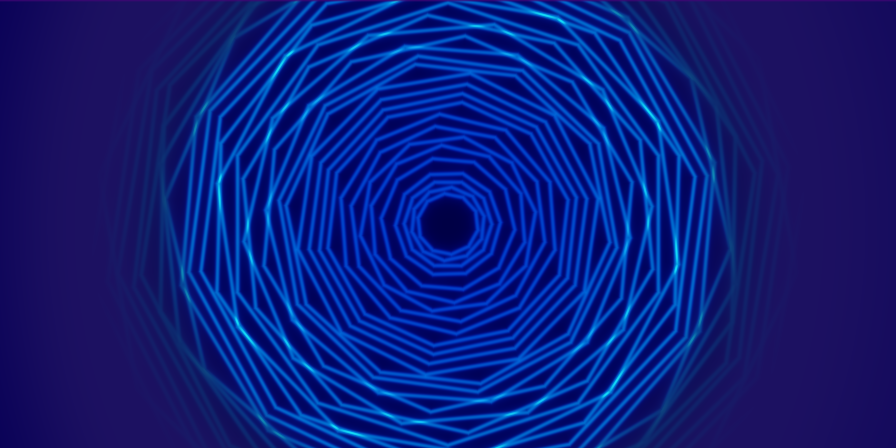
A Shadertoy shader for this background:

```glsl
// Glowing blue nested polygons, twisted around a dark round centre on indigo.

#define RINGS 34
#define SIDES 10.0
#define INNER_RADIUS 0.068
#define RING_STEP 0.0225
#define LINE_WIDTH 0.0046
#define GLOW_WIDTH 0.011
#define BRIGHT_EDGE 0.61

const float TAU = 6.2831853;

float hash(float n) {
    return fract(sin(n * 127.1) * 43758.5453);
}

// Signed distance to the nearest side of a regular polygon.
float polygon(float radius, float angle, float corner, float turn) {
    float sector = TAU / SIDES;
    float local = mod(angle + turn, sector) - 0.5 * sector;
    return radius * cos(local) - corner * cos(0.5 * sector);
}

// Total light of all the twisted outlines.
float outlines(vec2 p) {
    float radius = length(p);
    float angle = atan(p.y, p.x);
    float light = 0.0;
    for (int i = 0; i < RINGS; i++) {
        float k = float(i);
        float jitter = (hash(k + 3.0) - 0.5) * 0.014 * smoothstep(0.0, 4.0, k);
        float corner = INNER_RADIUS + RING_STEP * k * mix(0.6, 1.0, smoothstep(0.0, 6.0, k)) + jitter;
        float turn = hash(k + 17.0) * TAU / SIDES;
        float d = abs(polygon(radius, angle, corner, turn));
        float core = d / LINE_WIDTH;
        light += exp(-core * core) + 0.24 * exp(-d / GLOW_WIDTH);
    }
    return light;
}

// Indigo backdrop: navy in the middle, violet at the sides, blue corners.
vec3 backdrop(vec2 p, vec2 uv) {
    vec3 navy = vec3(0.0, 0.0, 0.27);
    vec3 violet = vec3(0.11, 0.065, 0.38);
    vec3 cornerBlue = vec3(0.03, 0.0, 0.34);
    vec3 col = mix(navy, violet, smoothstep(0.48, 0.78, length(p)));
    float corner = smoothstep(0.82, 1.15, length(p * vec2(1.0, 0.8)));
    float side = mix(1.0, 0.45, uv.x);
    return mix(col, cornerBlue, corner * side);
}

void mainImage(out vec4 fragColor, in vec2 fragCoord) {
    vec2 uv = fragCoord / iResolution.xy;
    vec2 p = (fragCoord - 0.5 * iResolution.xy) / iResolution.y;
    float radius = length(p);

    vec3 col = backdrop(p, uv);
    float light = outlines(p);

    // Lines shift from royal blue inside to cyan outside.
    vec3 innerBlue = vec3(0.0, 0.38, 0.92);
    vec3 outerCyan = vec3(0.0, 0.62, 0.92);
    vec3 lineColor = mix(innerBlue, outerCyan, smoothstep(0.15, 0.52, radius));
    float cover = 1.0 - exp(-1.25 * light);
    float bright = 1.0 - smoothstep(BRIGHT_EDGE - 0.05, BRIGHT_EDGE + 0.06, radius);
    vec3 glow = lineColor * vec3(1.0, cover, 1.0);
    col = mix(col, glow, cover * bright);

    // Crossings deepen near the centre and sparkle farther out.
    float crossing = smoothstep(1.5, 2.6, light);
    float outward = smoothstep(0.22, 0.5, radius);
    col.g *= 1.0 - 0.55 * crossing * (1.0 - outward) * bright;
    col += vec3(0.08, 0.3, 0.08) * crossing * outward * bright;

    // Faint teal web beyond the bright disc.
    float web = (1.0 - bright) * (1.0 - smoothstep(0.62, 0.82, radius));
    col = mix(col, vec3(0.03, 0.28, 0.52), 0.6 * cover * web);

    // Thin magenta rim along the top.
    float rim = smoothstep(0.995, 0.999, uv.y);
    col = mix(col, vec3(0.26, 0.02, 0.46), 0.7 * rim);

    fragColor = vec4(clamp(col, 0.0, 1.0), 1.0);
}
```
